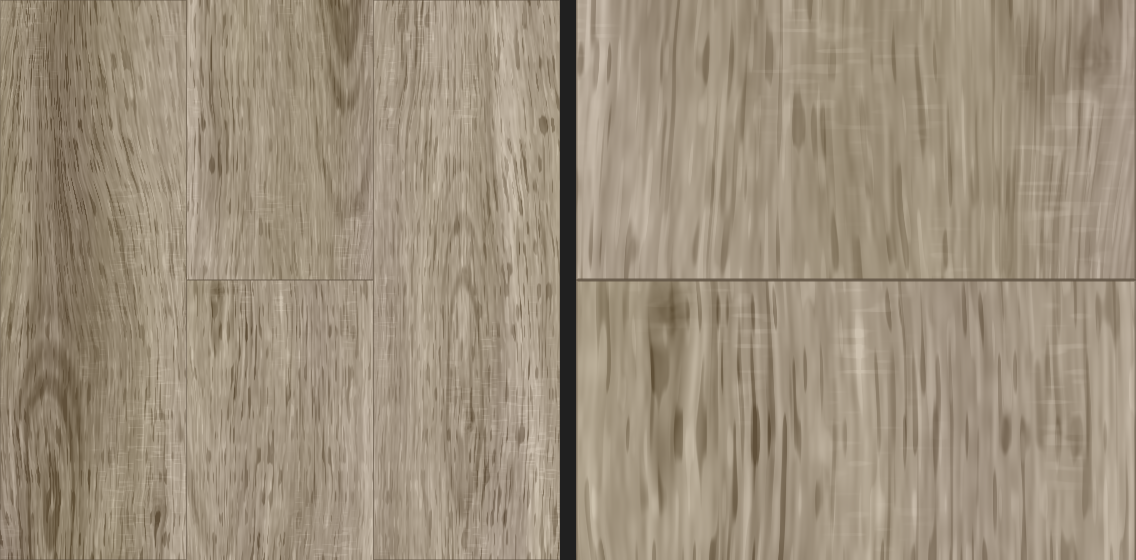
Left: the whole. Right: its middle third, enlarged.
Reproduce this texture procedurally as a three.js fragment shader.

```glsl
#define COLUMNS 3.0
#define SEAM_WIDTH 0.0009
#define FIBRE_FREQ 340.0
#define PORE_FREQ 310.0
#define RING_FREQ 130.0
#define PORE_DEPTH 0.42
#define RING_DEPTH 0.30
#define SCUFF_GAIN 0.13
#define DARK_OAK vec3(0.43, 0.37, 0.285)
#define PALE_OAK vec3(0.785, 0.737, 0.665)
#define SEAM_COLOR vec3(0.38, 0.33, 0.27)

varying vec2 vUv;

float hash(vec2 p) {
  vec3 q = fract(vec3(p.xyx) * 0.1031);
  q += dot(q, q.yzx + 33.33);
  return fract((q.x + q.y) * q.z);
}

float noise(vec2 p) {
  vec2 i = floor(p), f = fract(p);
  f = f * f * (3.0 - 2.0 * f);
  return mix(mix(hash(i), hash(i + vec2(1.0, 0.0)), f.x),
             mix(hash(i + vec2(0.0, 1.0)), hash(i + vec2(1.0, 1.0)), f.x), f.y);
}

float fbm(vec2 p) {
  float sum = 0.0, gain = 0.5;
  for (int i = 0; i < 4; i++) {
    sum += gain * noise(p);
    p = p * 2.03 + 17.3;
    gain *= 0.5;
  }
  return sum / 0.9375;
}

vec4 pick(float id, vec4 a, vec4 b, vec4 c, vec4 d) {
  return id < 0.5 ? a : id < 1.5 ? b : id < 2.5 ? c : d;
}

float woodTone(vec2 p, float id) {
  // Heart: centre, taper, plank tone. Knot: centre, size, strength.
  vec4 heart = pick(id, vec4(0.09, 0.10, 0.22, -0.06), vec4(0.385, 0.44, 0.16, 0.04),
                    vec4(0.625, 1.10, 0.16, 0.03), vec4(0.835, 0.30, 0.15, 0.04));
  vec4 knot = pick(id, vec4(0.28, 0.085, 0.013, 0.32), vec4(0.39, 0.482, 0.011, 0.36),
                   vec4(0.64, 0.63, 0.012, 0.24), vec4(0.836, 0.235, 0.010, 0.42));
  // Sapwood: edge, lean, signed width, brightness.
  vec4 sap = pick(id, vec4(0.235, 0.0, 0.20, 0.14), vec4(0.634, 0.0, 0.10, 0.25),
                  vec4(0.354, 0.0, -0.06, 0.26), vec4(0.935, -0.07, 0.07, 0.22));
  vec2 seed = vec2(id * 37.0, id * 19.0);

  // Grain bends gently along the plank and swells around the knot
  vec2 k = p - knot.xy;
  float swell = exp(-dot(k, k * vec2(1.0, 0.4)) / (knot.z * knot.z * 4.0));
  float x = p.x + 0.030 * (noise(p * vec2(5.0, 2.5) + seed) - 0.5)
          + 0.008 * (noise(p * vec2(14.0, 8.0) + seed) - 0.5)
          + 0.0025 * (noise(p * vec2(40.0, 22.0) + seed) - 0.5) - k.x * 0.4 * swell;
  float d = x - heart.x;
  float rise = heart.z * (p.y - heart.y);
  float r = length(vec2(d, rise));
  float grain = d * sqrt(1.0 + rise * rise / (d * d + 0.004));
  vec2 g = vec2(grain + 1.0, p.y);

  // Broad bands and mottling
  float tone = 0.57 + heart.w;
  tone += 0.40 * (fbm(g * vec2(15.0, 1.0) + seed) - 0.5);
  tone += 0.26 * (fbm(g * vec2(60.0, 2.6) + seed) - 0.5);
  tone += 0.12 * (fbm(p * vec2(12.0, 14.0) + seed) - 0.5);
  if (id < 0.5) tone -= 0.22 * exp(-pow((x - 0.14) / 0.06, 2.0)) * smoothstep(0.05, 0.5, p.y);

  // Nested arches inside a darker heart
  float ring = noise(vec2(r * RING_FREQ, p.y * 1.5) + seed);
  float fine = noise(vec2(r * RING_FREQ * 2.3, p.y * 4.0) + seed + 31.0);
  float arch = 1.0 - smoothstep(0.035, 0.11, r);
  tone -= RING_DEPTH * arch * (smoothstep(0.45, 0.85, ring) + 0.5 * fine - 0.42);
  tone -= 0.10 * (1.0 - smoothstep(0.054, 0.064, r));

  // Pale sapwood, crisp on one side
  float e = (mix(p.x, x, 0.5) - sap.x - sap.y * p.y) / sap.z;
  tone += sap.w * smoothstep(0.0, 0.15, e) * (1.0 - smoothstep(0.4, 1.0, e));

  // Long fibres and short flecks of light
  tone += 0.26 * (noise(g * vec2(FIBRE_FREQ, 9.0) + seed) - 0.5);
  tone += 0.18 * (noise(g * vec2(FIBRE_FREQ * 1.2, 60.0) + seed) - 0.5);
  float fleck = smoothstep(0.72, 0.88, noise(g * vec2(PORE_FREQ, 30.0) + seed + 93.0));

  // Thin dark pores, denser in some bands
  float density = 0.35 + 1.1 * noise(g * vec2(20.0, 2.5) + seed + 7.0);
  float pore = smoothstep(0.68, 0.84, noise(g * vec2(PORE_FREQ, 27.0) + seed + 51.0));
  float hairline = smoothstep(0.80, 0.92, noise(g * vec2(PORE_FREQ * 0.9, 7.0) + seed + 71.0));
  tone += fleck * 0.15 - (pore + 0.7 * hairline) * density * PORE_DEPTH * 0.8;

  // Knot core with a ragged dark halo
  float core = length(k * vec2(1.0, 0.6)) / knot.z + 1.8 * (fbm(p * vec2(75.0, 45.0)) - 0.5);
  float whorl = 0.8 + 0.2 * cos(core * 8.0);
  tone -= knot.w * whorl * exp(-core * core);

  // Saw scuffs across the grain, in patches
  float patchMask = smoothstep(0.54, 0.76, fbm(p * vec2(13.0, 5.0) + seed + 5.0));
  float scuff = smoothstep(0.62, 0.88, noise(p * vec2(60.0, 330.0) + seed));
  return tone + SCUFF_GAIN * scuff * patchMask;
}

void main() {
  // Full-length planks, with every second column shifted by half
  float column = min(floor(vUv.x * COLUMNS), COLUMNS - 1.0);
  float shifted = mod(column, 2.0);
  float along = vUv.y + 0.5 * shifted;
  float id = column < 0.5 ? 0.0 : column > 1.5 ? 3.0 : floor(along) + 1.0;

  float tone = clamp(woodTone(vUv, id), -0.15, 1.05);
  vec3 color = mix(DARK_OAK, PALE_OAK, tone);
  float hue = fbm(vUv * vec2(9.0, 1.5) + id * 11.0) - 0.5;
  color += hue * vec3(-0.01, 0.0, -0.05);

  // Seams between planks
  float side = abs(fract(vUv.x * COLUMNS + 0.5) - 0.5) / COLUMNS;
  float end = abs(fract(along + 0.5) - 0.5);
  float sideSeam = 1.0 - smoothstep(SEAM_WIDTH * 0.4, SEAM_WIDTH * 1.6, side);
  float endSeam = 1.0 - smoothstep(SEAM_WIDTH * 0.4, SEAM_WIDTH * 1.6, end);
  color = mix(color, SEAM_COLOR, max(sideSeam * 0.6, endSeam * 0.85));

  gl_FragColor = vec4(color, 1.0);
}
```
